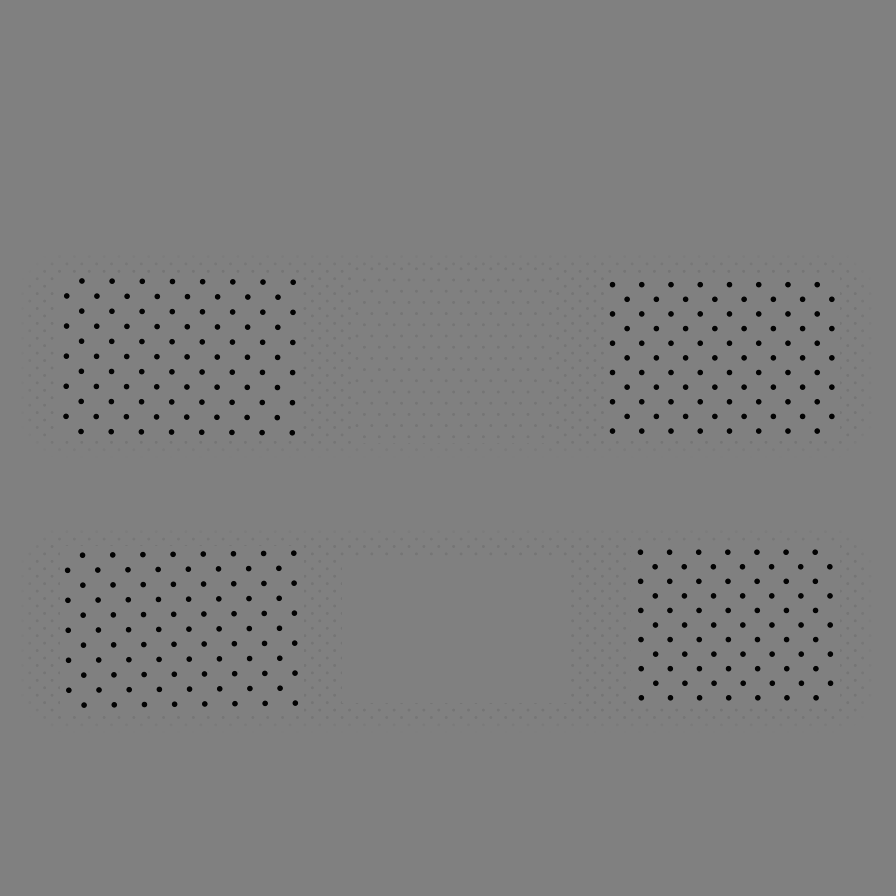
A WebGL 1 fragment shader for this pattern:

```glsl
precision highp float;
// Four staggered grids of black dots on grey, framed by two bands of faint dots.

uniform vec2 u_resolution;

// Nearest point of a checkerboard lattice, as whole column and row numbers
vec2 nearestNode(vec2 cell, float parity) {
  vec2 diagonal = floor(0.5 * vec2(cell.x + cell.y - parity, cell.x - cell.y - parity) + 0.5);
  return vec2(diagonal.x + diagonal.y + parity, diagonal.x - diagonal.y);
}

float disc(float dist, float radius) {
  float soft = 0.6 / min(u_resolution.x, u_resolution.y);
  return 1.0 - smoothstep(radius - soft, radius + soft, dist);
}

// Slightly tilted block of dots, counted right and down from its top left corner
float dotBlock(vec2 p, vec2 corner, vec2 colStep, vec2 rowStep, float columns, float parity) {
  vec2 d = p - corner;
  float det = colStep.x * rowStep.y - colStep.y * rowStep.x;
  vec2 cell = vec2(d.x * rowStep.y - d.y * rowStep.x, colStep.x * d.y - colStep.y * d.x) / det;
  vec2 node = nearestNode(cell, parity);
  vec2 inside = step(vec2(-0.5), node) * step(node, vec2(columns - 0.5, 10.5));
  float dist = length(d - colStep * node.x - rowStep * node.y);
  return disc(dist, 0.0031) * inside.x * inside.y;
}

float faintDots(vec2 p, vec2 spacing) {
  vec2 node = nearestNode(p / spacing, 0.0);
  return disc(length(p - node * spacing), 0.0016);
}

float box(vec2 p, vec2 center, vec2 halfSize, float corner) {
  vec2 q = abs(p - center) - halfSize + corner;
  return length(max(q, 0.0)) + min(max(q.x, q.y), 0.0) - corner;
}

// Fades in over the rim of a band
float band(vec2 p, float height) {
  return 1.0 - smoothstep(-0.025, 0.0, box(p, vec2(0.499, height), vec2(0.482, 0.119), 0.055));
}

float outside(vec2 p, vec2 center, vec2 halfSize) {
  return step(0.0, box(p, center, halfSize, 0.0));
}

void main() {
  vec2 p = gl_FragCoord.xy / u_resolution;

  // Faint bands, left open around the dark blocks and the lower panel
  float open = outside(p, vec2(0.201, 0.602), vec2(0.136, 0.093))
             * outside(p, vec2(0.806, 0.601), vec2(0.132, 0.091))
             * outside(p, vec2(0.203, 0.297), vec2(0.136, 0.094))
             * outside(p, vec2(0.821, 0.303), vec2(0.117, 0.091))
             * outside(p, vec2(0.508, 0.297), vec2(0.126, 0.082));
  float panel = 1.0 - outside(p, vec2(0.508, 0.604), vec2(0.112, 0.098));
  float faint = mix(faintDots(p, vec2(0.0083)), faintDots(p, vec2(0.0083, 0.0125)), panel);
  faint *= open * max(band(p, 0.604), band(p, 0.298));

  // Dark blocks: upper left, upper right, lower left, lower right
  float dark = dotBlock(p, vec2(0.0746, 0.6865), vec2(0.01684, -0.0001), vec2(-0.0001, -0.0168), 16.0, 1.0);
  dark = max(dark, dotBlock(p, vec2(0.6836, 0.6823), vec2(0.01632, 0.0), vec2(0.0, -0.01634), 16.0, 0.0));
  dark = max(dark, dotBlock(p, vec2(0.0753, 0.3802), vec2(0.01684, 0.00016), vec2(0.00017, -0.01673), 16.0, 1.0));
  dark = max(dark, dotBlock(p, vec2(0.7148, 0.3837), vec2(0.01625, 0.0), vec2(0.0001, -0.01625), 14.0, 0.0));

  float grey = mix(0.502 - 0.045 * faint, 0.01, dark);
  gl_FragColor = vec4(vec3(grey), 1.0);
}
```
